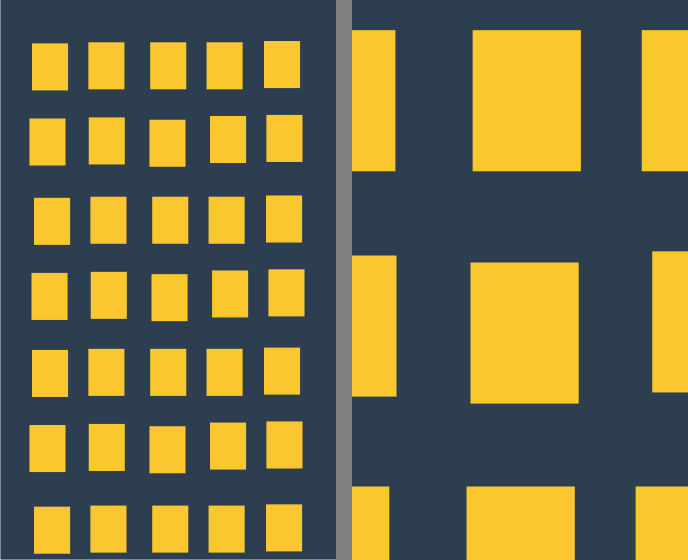
Left: the whole. Right: its middle third, enlarged.
Reproduce this pattern procedurally as a WebGL 1 fragment shader.

```glsl
precision highp float;

uniform vec2 u_resolution;

// Lengths are in sheet units, measured from the top left.
const vec2 SHEET = vec2(462.0, 768.0);
const vec2 GRID = vec2(5.0, 7.0);
const vec2 CELL_ORIGIN = vec2(28.0, 47.0);
const vec2 CELL_SIZE = vec2(80.0, 105.8);

const vec2 PANE_SIZE = vec2(49.6, 64.5);
const vec2 FIRST_PANE = vec2(44.0, 58.0);
const float COLUMN_PITCH = 79.7;
const float ROW_PITCH = 103.0;
const float PAIR_PITCH = 210.2;
const vec2 ODD_PAIR_SHIFT = vec2(2.8, 1.6);

const float RIM_WIDTH = 0.55;
const vec3 WALL_COLOR = vec3(0.176, 0.243, 0.314);
const vec3 PANE_COLOR = vec3(0.98, 0.784, 0.18);
const vec3 RIM_COLOR = vec3(1.0);

// Hand-placed unevenness: xy for plain rows, zw for staggered rows.
vec4 columnNudge(float column) {
  if (column < 0.5) return vec4(0.0, 1.5, -3.5, 1.5);
  if (column < 1.5) return vec4(-2.2, 0.0, -1.7, 0.0);
  if (column < 2.5) return vec4(3.1, 0.0, 2.1, 3.2);
  if (column < 3.5) return vec4(0.9, 0.0, 5.7, -1.9);
  return vec4(0.2, -1.7, 3.5, -3.4);
}

// Top left corner of the pane in a grid cell; rows come in pairs.
vec2 paneCorner(vec2 cell) {
  float pair = floor(cell.y * 0.5 + 0.25);
  float staggered = cell.y - 2.0 * pair;
  float oddPair = mod(pair, 2.0);
  vec4 nudge = columnNudge(cell.x);

  vec2 corner = FIRST_PANE + vec2(COLUMN_PITCH * cell.x,
                                  PAIR_PITCH * pair + ROW_PITCH * staggered);
  corner += oddPair * ODD_PAIR_SHIFT * vec2(1.0, pair);
  return corner + mix(nudge.xy, nudge.zw, staggered);
}

// Share of a pixel covered by an axis-aligned box.
float boxCoverage(vec2 p, vec2 low, vec2 high, vec2 pixel) {
  vec2 overlap = min(p + 0.5 * pixel, high) - max(p - 0.5 * pixel, low);
  vec2 share = clamp(overlap / pixel, 0.0, 1.0);
  return share.x * share.y;
}

void main() {
  vec2 pixel = SHEET / u_resolution;
  vec2 p = gl_FragCoord.xy * pixel;
  p.y = SHEET.y - p.y;

  // Panes
  vec2 cell = floor((p - CELL_ORIGIN) / CELL_SIZE);
  cell = clamp(cell, vec2(0.0), GRID - 1.0);
  vec2 corner = paneCorner(cell);
  float pane = boxCoverage(p, corner, corner + PANE_SIZE, pixel);
  vec3 color = mix(WALL_COLOR, PANE_COLOR, pane);

  // Pale hairline along the left and bottom edges
  vec2 inner = vec2(RIM_WIDTH, SHEET.y - RIM_WIDTH);
  float inside = boxCoverage(p, vec2(inner.x, -1.0),
                             vec2(SHEET.x + 1.0, inner.y), pixel);
  color = mix(RIM_COLOR, color, inside);

  gl_FragColor = vec4(color, 1.0);
}
```
